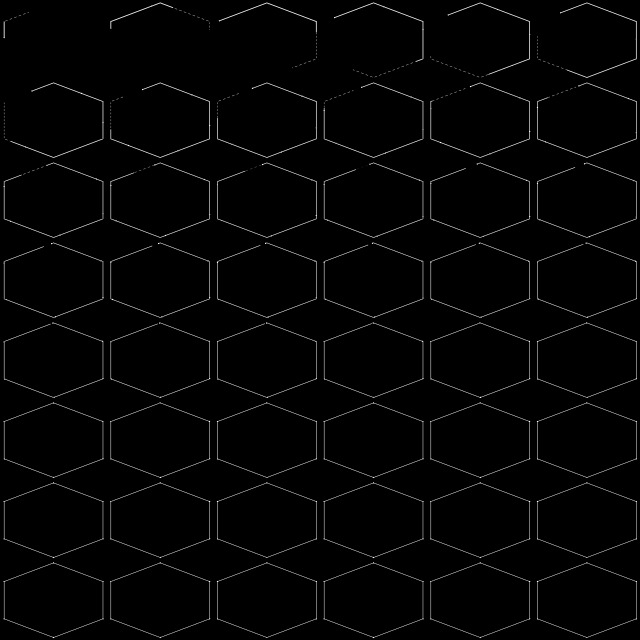
This pattern is drawn by a three.js fragment shader. Its source:

```glsl
varying vec2 vUv;

const vec2 GRID = vec2(6.0, 8.0);
const vec2 CENTRE = vec2(0.0837, 0.0622);   // hexagon centre inside its cell
const vec2 RADIUS = vec2(0.0772, 0.0583);   // half width is reached at the sides
const float THIN_LINE = 0.0007;
const float EXTRA_LINE = 0.0006;            // added to the earliest steps
const float LINE_DECAY = 0.92;
const float DOT_RADIUS = 0.0009;
const float SLOW_DECAY = 0.82;
const float FAST_DECAY = 0.735;
const float DOT_LAG = 1.43;                 // lags are counted in sides
const float STROKE_LAG = 7.0;
const float DASH_LAG = 6.5;
const float DASHES_PER_SIDE = 11.0;
const float DASH_LEVEL = 0.75;
const vec2 DASH_FADE = vec2(12.0, 16.0);    // steps over which dashes vanish
const vec3 BACKGROUND = vec3(0.0);
const vec3 INK = vec3(1.0);

// Corner k, clockwise from the top
vec2 corner(float k) {
  float angle = radians(60.0) * k;
  return RADIUS * vec2(sin(angle) / sin(radians(60.0)), cos(angle));
}

// Point at s sides clockwise from the top
vec2 outlinePoint(float s) {
  return mix(corner(floor(s)), corner(floor(s) + 1.0), fract(s));
}

// Pixel coverage of a line, also when it is thinner than a pixel
float lineCoverage(float dist, float width, float pixel) {
  return clamp((0.5 * (width + pixel) - dist) / pixel, 0.0, min(1.0, width / pixel));
}

void main() {
  float pixel = max(fwidth(vUv.x), fwidth(vUv.y));
  vec2 cell = floor(vUv * GRID);
  vec2 p = fract(vUv * GRID) / GRID - CENTRE;

  // Drawing progress advances cell by cell in reading order
  float stepIndex = (GRID.y - 1.0 - cell.y) * GRID.x + cell.x;
  float slow = pow(SLOW_DECAY, stepIndex);
  float fast = pow(FAST_DECAY, stepIndex);
  float start = -DOT_LAG * slow;
  float strokeEnd = 6.0 - STROKE_LAG * slow;
  float dashEnd = 6.0 - DASH_LAG * fast;
  float width = THIN_LINE + EXTRA_LINE * pow(LINE_DECAY, stepIndex);
  float dashLevel = DASH_LEVEL * (1.0 - smoothstep(DASH_FADE.x, DASH_FADE.y, stepIndex));

  float ink = 0.0;
  for (int i = 0; i < 6; i++) {
    float k = float(i);

    // Nearest point on this side
    vec2 a = corner(k);
    vec2 side = corner(k + 1.0) - a;
    float h = clamp(dot(p - a, side) / dot(side, side), 0.0, 1.0);
    float dist = length(p - a - side * h);
    float soft = pixel / length(side);

    // Solid stroke followed by a dashed lead
    float travelled = mod(k + h - start, 6.0);
    float solid = clamp((strokeEnd - start - travelled) / soft + 0.5, 0.0, 1.0);
    float lead = clamp((dashEnd - start - travelled) / soft + 0.5, 0.0, 1.0);
    float wave = abs(fract((k + h) * DASHES_PER_SIDE) - 0.5);
    float dash = clamp((0.27 - wave) / (soft * DASHES_PER_SIDE) + 0.5, 0.0, 1.0);
    float stroke = lineCoverage(dist, width, pixel) * solid;
    float dashed = lineCoverage(dist, THIN_LINE, pixel) * lead * dash * dashLevel;
    ink = max(ink, max(stroke, dashed));

    // Dot settling on its corner once the stroke has passed it
    float dotAt = k + start;
    float dotDist = length(p - outlinePoint(dotAt));
    float spot = clamp((DOT_RADIUS - dotDist) / pixel + 0.5, 0.0, 1.0);
    ink = max(ink, spot * step(dotAt, strokeEnd));
  }

  gl_FragColor = vec4(mix(BACKGROUND, INK, ink), 1.0);
}
```
